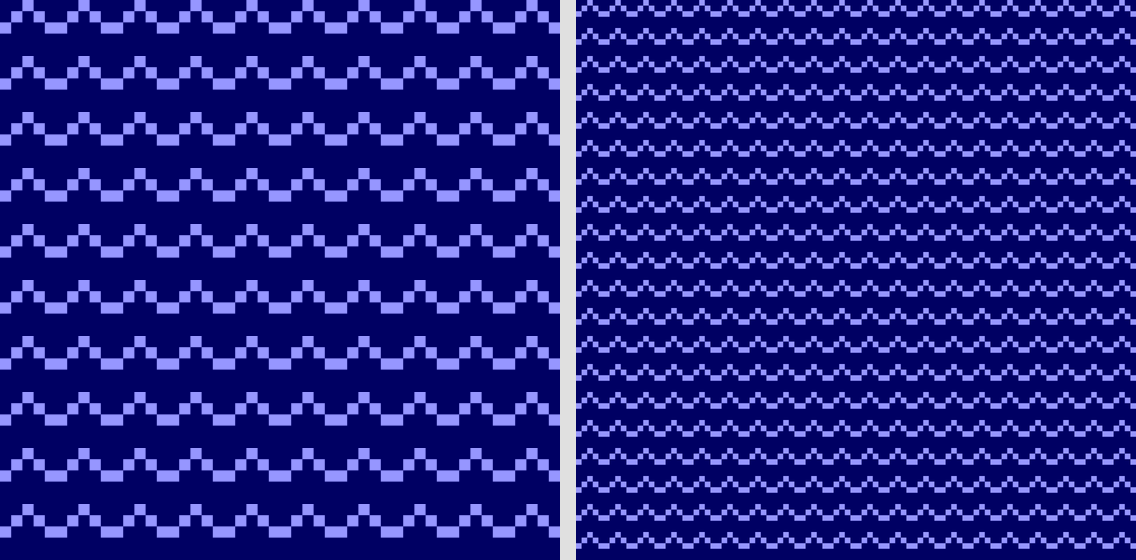
Left: one tile. Right: repeated 2 by 2.
Write a WebGL 1 fragment shader that draws this pattern.

```glsl
precision highp float;
// Rows of stepped zigzag waves built from pale blue square blocks on navy.

uniform vec2 u_resolution;

const float REPEATS = 10.0;       // waves across and down
const float CELLS = 5.0;          // blocks per repeat, each way
const float PEAK_COLUMN = 2.0;
const float PEAK_ROW = 4.0;
const vec3 NAVY = vec3(0.0, 0.0, 0.39);
const vec3 PALE_BLUE = vec3(0.59, 0.59, 1.0);

// Shortest offset from a centre within a repeating period.
vec2 wrappedOffset(vec2 p, vec2 center, float period) {
  return mod(p - center + 0.5 * period, period) - 0.5 * period;
}

// Share of a pixel covered by a unit square centred on the origin.
float squareCoverage(vec2 offset, vec2 pixel) {
  vec2 cover = clamp((0.5 - abs(offset)) / pixel + 0.5, 0.0, 1.0);
  return cover.x * cover.y;
}

// One block per column, stepping down on both sides of the peak.
float steppedWave(vec2 p, vec2 pixel) {
  float coverage = 0.0;
  for (float column = 0.0; column < CELLS; column += 1.0) {
    float row = PEAK_ROW - abs(column - PEAK_COLUMN);
    vec2 center = vec2(column, row) + 0.5;
    coverage += squareCoverage(wrappedOffset(p, center, CELLS), pixel);
  }
  return min(coverage, 1.0);
}

void main() {
  // Block units: the canvas spans a whole number of repeats.
  vec2 pixel = REPEATS * CELLS / u_resolution;
  vec2 p = gl_FragCoord.xy * pixel;
  gl_FragColor = vec4(mix(NAVY, PALE_BLUE, steppedWave(p, pixel)), 1.0);
}
```
